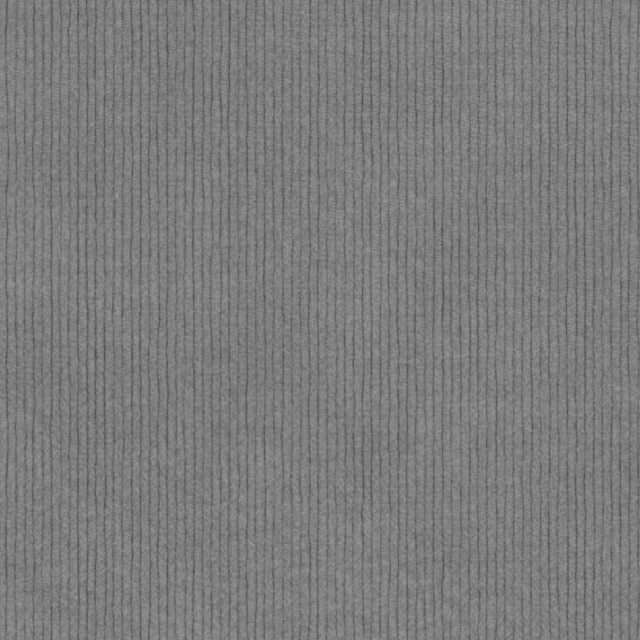
Give the GLSL for this texture, as a Shadertoy shader.

```glsl
const float RIBS = 72.0;
const float GROOVE_WIDTH = 0.085;   // in rib widths
const float GROOVE_DEPTH = 0.13;
const vec3 CLOTH = vec3(0.503);

float hash(vec2 p) {
    return fract(sin(dot(p, vec2(127.1, 311.7))) * 43758.5453);
}

float valueNoise(vec2 p) {
    vec2 cell = floor(p);
    vec2 f = fract(p);
    f = f * f * (3.0 - 2.0 * f);
    float low = mix(hash(cell), hash(cell + vec2(1.0, 0.0)), f.x);
    float high = mix(hash(cell + vec2(0.0, 1.0)), hash(cell + vec2(1.0)), f.x);
    return mix(low, high, f.y);
}

// Noise centred on zero
float signedNoise(vec2 p) {
    return valueNoise(p) - 0.5;
}

// Soft dark line, widened and weakened to suit the pixel size
float groove(float dist, float width, float pixel) {
    float soft = sqrt(width * width + 0.25 * pixel * pixel);
    return exp(-dist * dist / (soft * soft)) * width / soft;
}

// Wandering grooves of uneven strength between rounded ribs
float ribShade(vec2 uv, float pixel) {
    float x = uv.x * RIBS - 0.3;
    float rib = floor(x);
    float wander = 0.22 * signedNoise(vec2(rib * 7.3, uv.y * 16.0))
                 + 0.14 * signedNoise(vec2(rib * 3.7, uv.y * 60.0));
    float dist = fract(x) - 0.5 - wander;
    float strength = 0.65 + 0.4 * hash(vec2(rib, 5.0))
                   + 0.7 * signedNoise(vec2(rib * 5.1, uv.y * 45.0));
    float roundness = -0.009 * cos(6.28318 * dist);
    return roundness - GROOVE_DEPTH * strength * groove(dist, GROOVE_WIDTH, pixel);
}

// Fine fibre grain
float grain(vec2 uv) {
    return 0.085 * signedNoise(uv * 397.0)
         + 0.07 * signedNoise(uv * vec2(310.0, 251.0) + 31.0);
}

// Broad patches and faint crosswise streaks
float wear(vec2 uv) {
    return 0.022 * signedNoise(uv * 7.0 + 11.0)
         + 0.018 * signedNoise(uv * vec2(14.0, 85.0) + 57.0)
         + 0.014 * signedNoise(uv * 38.0 + 83.0);
}

void mainImage(out vec4 fragColor, in vec2 fragCoord) {
    vec2 uv = fragCoord / iResolution.xy;
    float pixel = RIBS / iResolution.x;
    float shade = ribShade(uv, pixel) + grain(uv) + wear(uv);
    fragColor = vec4(clamp(CLOTH + shade, 0.0, 1.0), 1.0);
}
```
